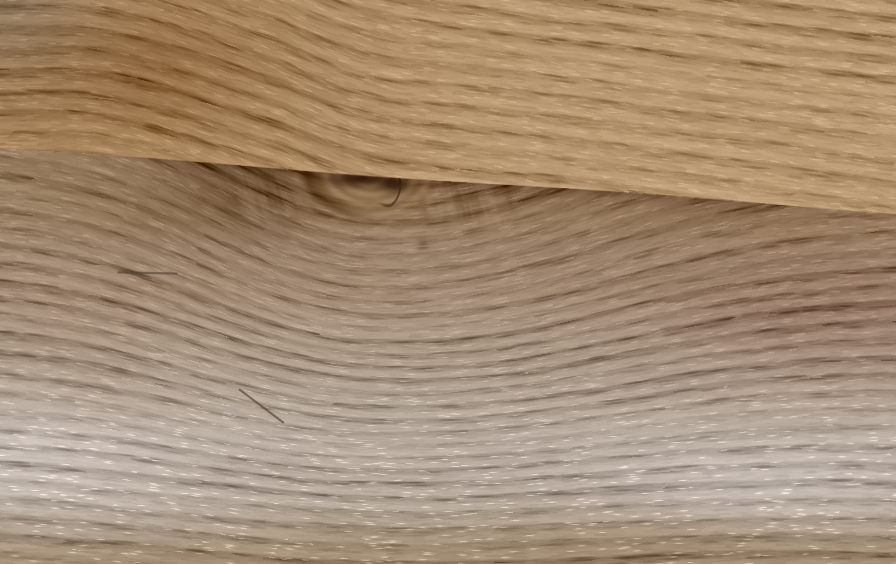
Reproduce this texture procedurally as a WebGL 2 fragment shader.

```glsl
#version 300 es
precision highp float;
// Two joined oak boards: sloping grain above, grain sagging round a half knot below.
uniform vec2 u_resolution;
out vec4 outColor;

vec2 hash2(vec2 p) {
  vec3 q = fract(vec3(p.xyx) * vec3(0.1031, 0.1030, 0.0973));
  q += dot(q, q.yzx + 33.33);
  return fract((q.xx + q.yz) * q.zy);
}

// Cellular noise: x = distance to nearest point, y = random value of its cell
vec2 cells(vec2 p) {
  vec2 id = floor(p), best = vec2(9.0, 0.0);
  for (int j = -1; j <= 1; j++)
    for (int i = -1; i <= 1; i++) {
      vec2 c = id + vec2(i, j), h = hash2(c);
      float d = length(c + h - p);
      if (d < best.x) best = vec2(d, hash2(c + 71.0).x);
    }
  return best;
}

float waves(vec2 p) {
  float sum = 0.0, amp = 0.5;
  for (int i = 0; i < 4; i++) {
    sum += amp * sin(p.x + 1.7 * sin(p.y + float(i)));
    p = mat2(1.5, 1.1, -1.1, 1.5) * p + 2.3;
    amp *= 0.55;
  }
  return sum;
}

float blob(vec2 p, vec2 centre, vec2 radius) {
  vec2 d = (p - centre) / radius;
  return exp(-dot(d, d));
}

float segment(vec2 p, vec2 a, vec2 b) {
  vec2 d = b - a;
  return length(p - a - d * clamp(dot(p - a, d) / dot(d, d), 0.0, 1.0));
}

// Height of a grain line once its bend is undone
float upperGrain(vec2 p) {
  return p.y + 0.14 * smoothstep(0.1, 0.72, p.x) + 0.13 * max(p.x - 0.5, 0.0);
}

float lowerGrain(vec2 p) {
  float x = p.x - 0.67;
  float sag = exp(-pow(abs(x) / (x < 0.0 ? 0.38 : 0.52), 2.0));
  return p.y + (0.04 + 0.17 * smoothstep(0.0, 0.62, p.y)) * sag + 0.025 * p.x;
}

// Growth rings: x = dark late wood, y = strength of this ring
vec2 rings(float v, float x, float count) {
  float phase = v * count + 0.25 * waves(vec2(x * 3.0, v * 9.0));
  float f = fract(phase);
  float strength = 0.35 + 0.65 * hash2(vec2(floor(phase), count)).x;
  return vec2(smoothstep(0.2, 0.75, f) * (1.0 - smoothstep(0.82, 1.0, f)), strength);
}

vec3 upperColour(vec2 p) {
  vec3 c = mix(vec3(0.67, 0.53, 0.37), vec3(0.74, 0.62, 0.47), smoothstep(0.2, 1.0, p.x));
  c = mix(c, vec3(0.58, 0.50, 0.41), 0.8 * blob(p, vec2(0.0, 1.0), vec2(0.16, 0.14)));
  return c - vec3(0.07, 0.08, 0.08) * blob(p, vec2(0.27, 0.88), vec2(0.22, 0.09));
}

vec3 lowerColour(vec2 p) {
  float y = p.y + 0.02 * waves(p * 4.0);
  vec3 c = mix(vec3(0.65, 0.57, 0.47), vec3(0.74, 0.69, 0.64), smoothstep(0.0, 0.13, y));
  c = mix(c, vec3(0.70, 0.63, 0.56), smoothstep(0.22, 0.38, y));
  c = mix(c, vec3(0.64, 0.54, 0.45), smoothstep(0.34, 0.54, y));
  c = mix(c, vec3(0.59, 0.48, 0.36), smoothstep(0.52, 0.66, y));
  c += vec3(0.07, 0.08, 0.10) * blob(p, vec2(0.05, 0.19), vec2(0.25, 0.09));
  c += vec3(0.05, 0.06, 0.08) * blob(p, vec2(1.36, 0.15), vec2(0.30, 0.07));
  c += vec3(0.03, 0.04, 0.05) * blob(p, vec2(0.0, 0.62), vec2(0.24, 0.16));
  c -= vec3(0.04, 0.06, 0.05) * blob(p, vec2(1.5, 0.42), vec2(0.35, 0.12));
  return c - vec3(0.09, 0.09, 0.08) * blob(p, vec2(0.44, 0.65), vec2(0.16, 0.08));
}

void main() {
  vec2 p = gl_FragCoord.xy / u_resolution.y;
  float soft = 1.0 / u_resolution.y;
  float seam = p.y - (0.737 - 0.072 * p.x + 0.002 * sin(p.x * 7.0));
  float upper = smoothstep(-soft, soft, seam);

  // Board colour, growth rings and elongated pores
  float v = mix(lowerGrain(p), upperGrain(p), step(0.0, seam));
  vec2 ring = rings(v, p.x, seam > 0.0 ? 27.0 : 31.0);
  vec3 colour = mix(lowerColour(p), upperColour(p), upper);
  vec2 pore = cells(vec2(p.x * 17.0, v * 150.0));
  vec2 fibre = cells(vec2(p.x * 45.0 + 9.0, v * 260.0));
  float dark = ring.x * ring.y;
  colour -= vec3(0.13, 0.135, 0.135) * dark * (0.65 + 0.6 * pore.y);
  colour -= 0.10 * smoothstep(0.55, 0.1, pore.x) * step(0.55, pore.y) * (0.25 + dark);
  colour += 0.055 * (fibre.y - 0.5) + 0.018 * waves(vec2(p.x * 5.0, v * 60.0));
  float gloss = smoothstep(0.45, 0.1, p.y);
  colour += (0.05 + 0.10 * gloss) * step(0.88, fibre.y) * smoothstep(0.5, 0.1, fibre.x);

  // Half knot: pale arcs, dark core and a curling crack
  float below = 1.0 - upper;
  vec2 k = (p - vec2(0.655, 0.692)) * vec2(1.0, 1.45);
  float r = length(k) + 0.004 * waves(p * 22.0);
  float knot = below * smoothstep(0.16, 0.07, r);
  colour = mix(colour, vec3(0.61, 0.49, 0.35) + 0.05 * sin(r * 260.0), 0.75 * knot);
  colour -= below * 0.16 * blob(vec2(r, 0.0), vec2(0.105, 0.0), vec2(0.012, 1.0)) * smoothstep(0.03, -0.06, k.x);
  float core = blob(p, vec2(0.635, 0.682), vec2(0.05, 0.012)) + blob(p, vec2(0.70, 0.672), vec2(0.025, 0.014));
  colour = mix(colour, vec3(0.27, 0.18, 0.11), below * min(0.9 * core, 0.9));
  float crack = abs(length(p - vec2(0.675, 0.672)) - 0.036 - 0.004 * sin(p.x * 120.0));
  crack = smoothstep(0.004, 0.001, crack) * smoothstep(0.665, 0.69, p.x) * below;
  colour = mix(colour, vec3(0.30, 0.19, 0.11), 0.75 * crack);
  colour -= 0.14 * blob(p, vec2(0.75, 0.567), vec2(0.010, 0.009));

  // Cross-grain shimmer beside the knot
  float shimmer = blob(p, vec2(0.84, 0.645), vec2(0.09, 0.04)) + blob(p, vec2(0.47, 0.65), vec2(0.07, 0.05));
  colour += below * 0.08 * shimmer * waves(vec2(p.x * 75.0 + p.y * 20.0, p.y * 9.0));

  // Shadow under the seam, lit edge above it, and two scratches
  float joint = smoothstep(0.12, 0.4, p.x) * smoothstep(1.6, 1.2, p.x);
  colour -= vec3(0.13, 0.14, 0.13) * joint * below * exp(seam * 60.0);
  colour += 0.04 * joint * upper * exp(-seam * 70.0);
  float scratch = min(segment(p, vec2(0.425, 0.309), vec2(0.502, 0.251)), segment(p, vec2(0.21, 0.517), vec2(0.313, 0.515)));
  colour = mix(colour, vec3(0.34, 0.27, 0.21), 0.7 * smoothstep(0.0015 + soft, 0.0005, scratch));

  outColor = vec4(clamp(colour, 0.0, 1.0), 1.0);
}
```
